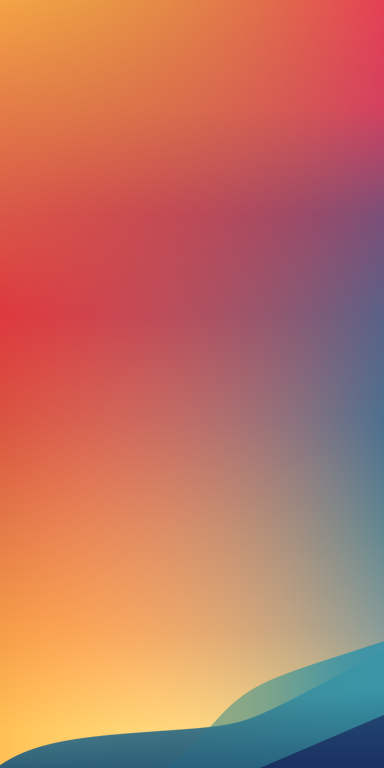
Write a Shadertoy shader that draws this background.

```glsl
// Sunset mesh gradient over translucent teal hills.

// Smooth horizontal blend through left, middle and right colours.
vec3 band(float x, vec3 left, vec3 middle, vec3 right) {
    return left * (1.0 - x) * (1.0 - 2.0 * x)
         + middle * 4.0 * x * (1.0 - x)
         + right * x * (2.0 * x - 1.0);
}

// Linear step from 0 at a to 1 at b.
float ramp(float a, float b, float v) {
    return clamp((v - a) / (b - a), 0.0, 1.0);
}

// Bands of colour stacked from the top (depth 0) to the bottom (depth 1).
vec3 sky(float x, float depth) {
    vec3 c = band(x, vec3(0.96, 0.64, 0.27), vec3(0.89, 0.51, 0.28), vec3(0.90, 0.25, 0.33));
    c = mix(c, band(x, vec3(0.89, 0.49, 0.28), vec3(0.85, 0.42, 0.30), vec3(0.83, 0.25, 0.37)),
            ramp(0.0, 0.14, depth));
    c = mix(c, band(x, vec3(0.85, 0.34, 0.28), vec3(0.74, 0.29, 0.34), vec3(0.48, 0.31, 0.47)),
            ramp(0.14, 0.28, depth));
    c = mix(c, band(x, vec3(0.87, 0.22, 0.24), vec3(0.70, 0.31, 0.37), vec3(0.35, 0.38, 0.53)),
            ramp(0.28, 0.41, depth));
    c = mix(c, band(x, vec3(0.85, 0.33, 0.25), vec3(0.74, 0.43, 0.41), vec3(0.30, 0.44, 0.56)),
            ramp(0.41, 0.55, depth));
    c = mix(c, band(x, vec3(0.89, 0.48, 0.28), vec3(0.83, 0.56, 0.42), vec3(0.38, 0.53, 0.57)),
            ramp(0.55, 0.69, depth));
    c = mix(c, band(x, vec3(0.96, 0.61, 0.28), vec3(0.91, 0.66, 0.43), vec3(0.53, 0.61, 0.60)),
            ramp(0.69, 0.82, depth));
    return mix(c, band(x, vec3(1.0, 0.75, 0.33), vec3(1.0, 0.84, 0.50), vec3(0.75, 0.72, 0.55)),
               ramp(0.82, 0.95, depth));
}

// Antialiased coverage of the area below a ridge line.
float below(float ridge, float y) {
    float soft = 0.8 / iResolution.y;
    return smoothstep(-soft, soft, ridge - y);
}

void mainImage(out vec4 fragColor, in vec2 fragCoord) {
    vec2 uv = fragCoord / iResolution.xy;
    float x = uv.x, y = uv.y;
    vec3 color = sky(x, 1.0 - y);

    // Ridge lines
    float rise = x - 0.63;
    float backRidge = 0.16 * x - 0.035 + 0.04 * tanh((x - 0.545) * 10.0);
    float midRidge = 0.003 + 0.036 * (1.0 - exp(-9.0 * x)) + 0.02 * x
                   + 0.125 * (rise + sqrt(rise * rise + 0.006));
    float frontRidge = 0.214 * (x - 0.677);
    float inBack = below(backRidge, y);

    // Back hill, pale where the glow shines through
    vec3 backColor = mix(vec3(0.55, 0.66, 0.52), vec3(0.25, 0.58, 0.65),
                         smoothstep(0.58, 0.98, x));
    color = mix(color, backColor, inBack);

    // Middle hill, tinted where it overlaps the back one
    vec3 midTop = mix(vec3(0.28, 0.49, 0.53), vec3(0.25, 0.57, 0.63), smoothstep(0.4, 1.0, x));
    vec3 midColor = mix(vec3(0.18, 0.37, 0.47), midTop, ramp(0.0, 0.045 + 0.06 * x, y));
    midColor += inBack * vec3(-0.025, 0.015, 0.02);
    color = mix(color, midColor, below(midRidge, y));

    // Front navy slope
    vec3 frontColor = mix(vec3(0.10, 0.19, 0.38), vec3(0.13, 0.27, 0.44), ramp(0.0, 0.07, y));
    color = mix(color, frontColor, below(frontRidge, y));

    fragColor = vec4(color, 1.0);
}
```
